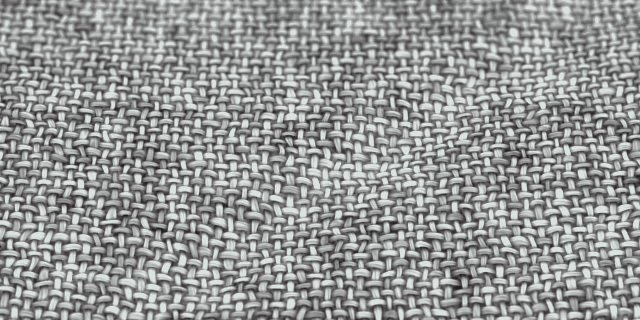
This texture is drawn by a Shadertoy shader. Its source:

```glsl
const float PI = 3.14159265;
const vec3 SHADOW = vec3(0.14, 0.115, 0.12);
const vec3 PALE = vec3(0.86, 0.89, 0.88);
const int LENS_SAMPLES = 20;

float hash(vec2 p) {
    return fract(sin(dot(p, vec2(127.1, 311.7))) * 43758.5453);
}

float noise(vec2 p) {
    vec2 i = floor(p), f = fract(p);
    f = f * f * (3.0 - 2.0 * f);
    return mix(mix(hash(i), hash(i + vec2(1, 0)), f.x),
               mix(hash(i + vec2(0, 1)), hash(i + vec2(1, 1)), f.x), f.y);
}

// Soft diagonal crease, 1 on its crest
float crease(vec2 q) {
    float d = dot(q - vec2(1.16, 0.49), vec2(-0.535, 0.845));
    return exp(-d * d / 0.012) * smoothstep(0.1, 0.8, q.x);
}

// Canvas position to thread counts, with receding rows and uneven yarn
vec2 clothCoords(vec2 q) {
    vec2 p = vec2((q.x - 1.0) * (25.5 + 4.0 * q.y),
                  q.y * (31.0 + 7.0 * q.y));
    float sag = q.x - 1.0;
    p.y += 1.2 * crease(q) - 1.4 * sag * sag;
    vec2 wobble = vec2(noise(p * 0.6), noise(p * 0.6 + 41.0)) - 0.5;
    return p + vec2(0.6, 0.45) * wobble + 100.0;
}

// Melange tone: slow drift along the yarn plus fine twisted fibres
float yarnTone(float strand, float along, float across, float seed) {
    float drift = noise(vec2(strand * 7.3 + seed, along * 0.6));
    float fibre = noise(vec2(across * 12.0 + along * 1.5 + seed, along * 0.9 + strand * 5.0));
    return 0.32 + 0.46 * drift + 0.44 * fibre;
}

// Round cross-section: height in x, coverage in y
vec2 yarnProfile(float across, float halfWidth) {
    float t = across / halfWidth;
    return vec2(sqrt(max(1.0 - t * t, 0.0)), 1.0 - smoothstep(0.8, 1.2, abs(t)));
}

// Brightness of a yarn at its height in the weave
float yarnLight(float height, float tone) {
    return tone * smoothstep(-1.4, 0.7, height);
}

// Plain weave: the upper yarn alternates at each crossing
float weave(vec2 p) {
    vec2 id = floor(p), f = fract(p) - 0.5;
    float side = 1.0 - 2.0 * mod(id.x + id.y, 2.0);
    float warpWidth = 0.17 + 0.16 * noise(vec2(id.x * 3.7, p.y * 0.8));
    float weftWidth = 0.21 + 0.17 * noise(vec2(p.x * 0.8, id.y * 3.7 + 60.0));

    // Weft floats bow upward over the warp
    float bow = f.y + 0.10 * side * cos(PI * f.x);
    vec2 warp = yarnProfile(f.x, warpWidth);
    vec2 weft = yarnProfile(bow, weftWidth);

    float warpHeight = side * cos(PI * f.y) + 0.6 * (warp.x - 1.0);
    float weftHeight = -side * cos(PI * f.x) + 0.6 * (weft.x - 1.0) + 0.15;
    float warpTone = yarnTone(id.x, p.y, f.x, 3.0) + 0.12;
    float weftTone = yarnTone(id.y, p.x, bow, 80.0) + 0.45 * bow + 0.06;

    // Loose fibres dimly fill the gaps
    float gap = 0.06 + 0.44 * noise(p * vec2(5.0, 3.0));
    float warpShade = mix(gap, yarnLight(warpHeight, warpTone), warp.y);
    float weftShade = mix(gap, yarnLight(weftHeight, weftTone), weft.y);
    float warpTop = warpHeight - 3.0 * (1.0 - warp.y);
    float weftTop = weftHeight - 3.0 * (1.0 - weft.y);
    return mix(weftShade, warpShade, smoothstep(-0.12, 0.12, warpTop - weftTop));
}

// Lens blur, strongest at the far edge
float blurRadius(float y) {
    return 0.0024 + 0.006 * smoothstep(0.6, 1.05, y) + 0.001 * smoothstep(0.2, 0.0, y);
}

float blurredWeave(vec2 q, float radius) {
    float sum = 0.0;
    for (int i = 0; i < LENS_SAMPLES; i++) {
        float k = float(i) + 0.5;
        float angle = k * 2.39996;
        vec2 offset = radius * sqrt(k / float(LENS_SAMPLES)) * vec2(cos(angle), sin(angle));
        sum += weave(clothCoords(q + offset));
    }
    return sum / float(LENS_SAMPLES);
}

void mainImage(out vec4 fragColor, in vec2 fragCoord) {
    vec2 q = fragCoord / iResolution.y;
    float shade = blurredWeave(q, blurRadius(q.y));

    // Contrast, cloudy dye patches and light on the crease
    shade = 0.52 + (shade - 0.50) * 1.1;
    shade += 0.16 * (noise(q * vec2(9.0, 14.0)) - 0.5);
    shade += 0.18 * (noise(q * vec2(20.0, 28.0) + 17.0) - 0.5);
    shade += 0.05 * crease(q);

    fragColor = vec4(mix(SHADOW, PALE, clamp(shade, 0.0, 1.0)), 1.0);
}
```
